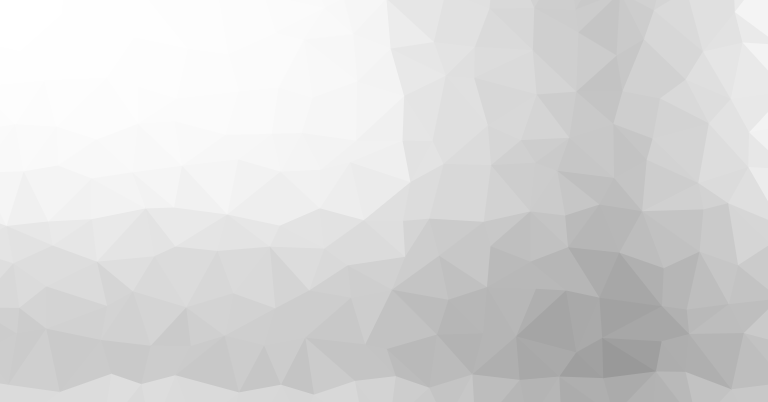
Write a WebGL 2 fragment shader that draws this background.

```glsl
#version 300 es
precision highp float;
// Low-poly grey backdrop: jittered triangle mesh shaded by a dark column and a dark lower band.

#define GRID vec2(18.0, 9.5)      // mesh cells across the canvas
#define GRID_SHIFT vec2(0.33, 0.45)
#define JITTER 0.58               // full range of vertex displacement, in cells
#define FACET_CONTRAST 0.16       // random tone of each facet
#define COLUMN_X 0.797            // centre of the dark column
#define COLUMN_LEFT 0.288         // reach of the column to the left
#define COLUMN_RIGHT 0.20         // reach of the column to the right
#define HORIZON 0.465             // top of the dark lower band

uniform vec2 u_resolution;
out vec4 fragColor;

vec2 hash2(vec2 p) {
  vec3 q = fract(p.xyx * vec3(0.1031, 0.1030, 0.0973));
  q += dot(q, q.yzx + 33.33);
  return fract((q.xx + q.yz) * q.zy);
}

vec2 meshVertex(vec2 cell) {
  return cell + (hash2(cell + 37.0) - 0.5) * JITTER;
}

// Horizontal tone: a valley with a soft tail beyond its reach.
float columnTone(float x) {
  float offset = x - COLUMN_X;
  float d = abs(offset) / (offset < 0.0 ? COLUMN_LEFT : COLUMN_RIGHT);
  return 1.0 - (d < 1.0 ? 0.22 - 0.15 * d : 0.045 * exp(-2.0 * (d - 1.0)));
}

// Vertical tone: pale above the horizon, a darkening band below, a lighter foot.
float bandTone(float y) {
  float sky = 1.0 - 0.06 * pow(clamp((1.0 - y) / (1.0 - HORIZON), 0.0, 1.0), 3.0);
  float ground = max(0.80, 0.925 - 0.42 * (HORIZON - y));
  ground += 0.065 * smoothstep(0.065, 0.035, y);
  return y > HORIZON ? sky : ground;
}

float facetTone(vec2 centre) {
  vec2 uv = (centre + GRID_SHIFT) / GRID;
  float tone = columnTone(uv.x) * bandTone(uv.y);
  float variation = hash2(floor(centre * 64.0)).x - 0.5;
  return tone + variation * FACET_CONTRAST * (1.0 - tone);
}

// Signed distance to the line a-b, positive on its left.
float edgeDistance(vec2 p, vec2 a, vec2 b) {
  vec2 e = normalize(b - a), v = p - a;
  return e.x * v.y - e.y * v.x;
}

// Tone of a counter-clockwise triangle and its coverage, as (tone * coverage, coverage).
vec2 facet(vec2 p, vec2 a, vec2 b, vec2 c, float pixel) {
  float inside = min(edgeDistance(p, a, b), min(edgeDistance(p, b, c), edgeDistance(p, c, a)));
  float coverage = clamp(0.5 + inside / pixel, 0.0, 1.0);
  return vec2(facetTone((a + b + c) / 3.0), 1.0) * coverage;
}

void main() {
  vec2 p = gl_FragCoord.xy / u_resolution * GRID - GRID_SHIFT;
  float pixel = GRID.y / u_resolution.y;
  vec2 home = floor(p), total = vec2(0.0);

  // Each cell is a quad split along its shorter diagonal.
  for (int j = -1; j <= 1; j++) {
    for (int i = -1; i <= 1; i++) {
      vec2 cell = home + vec2(i, j);
      vec2 a = meshVertex(cell);
      vec2 b = meshVertex(cell + vec2(1.0, 0.0));
      vec2 c = meshVertex(cell + vec2(1.0, 1.0));
      vec2 d = meshVertex(cell + vec2(0.0, 1.0));
      if (distance(a, c) < distance(b, d)) {
        total += facet(p, a, b, c, pixel) + facet(p, a, c, d, pixel);
      } else {
        total += facet(p, a, b, d, pixel) + facet(p, b, c, d, pixel);
      }
    }
  }
  float tone = total.x / max(total.y, 0.001);
  fragColor = vec4(vec3(tone), 1.0);
}
```
